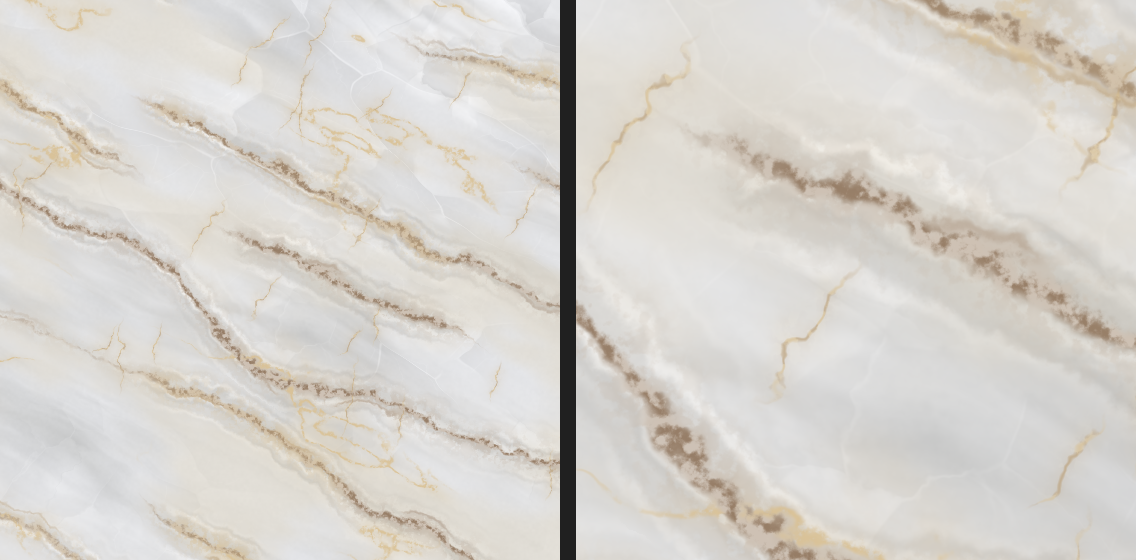
Left: the whole. Right: its middle third, enlarged.
Reproduce this texture procedurally as a WebGL 1 fragment shader.

```glsl
precision highp float;
// Pale onyx marble with banded brown veins, golden seams and fine cracks.
uniform vec2 u_resolution;

#define VEIN_GAP 0.16
#define VEIN_WIDTH 0.0062
#define VEIN_BEND 0.10
#define BAND_FREQ 120.0
#define BAND_CONTRAST 0.13
#define FACET_SCALE 6.5
#define FACET_CONTRAST 0.05
#define SEAM_STRENGTH 0.8
#define CRACK_WIDTH 0.0015
#define MAIN_VEIN 3.0

const vec3 ICE = vec3(0.892, 0.897, 0.910);
const vec3 MIST = vec3(0.808, 0.812, 0.815);
const vec3 CREAM = vec3(0.880, 0.855, 0.800);
const vec3 GOLD = vec3(0.850, 0.755, 0.580);
const vec3 TAUPE = vec3(0.765, 0.715, 0.665);
const vec3 BROWN = vec3(0.570, 0.465, 0.370);

float hash(vec2 p) {
  p = fract(p * vec2(0.1031, 0.1030));
  p += dot(p, p.yx + 33.33);
  return fract((p.x + p.y) * p.x * 17.0 + p.y * 43.0);
}

float noise(vec2 p) {
  vec2 i = floor(p), f = fract(p);
  f = f * f * (3.0 - 2.0 * f);
  return mix(mix(hash(i), hash(i + vec2(1, 0)), f.x),
             mix(hash(i + vec2(0, 1)), hash(i + vec2(1, 1)), f.x), f.y);
}

float fbm(vec2 p) {
  float sum = 0.0, amp = 0.533;
  for (int i = 0; i < 4; i++) {
    sum += amp * noise(p);
    p = mat2(1.6, 1.2, -1.2, 1.6) * p + 19.7;
    amp *= 0.5;
  }
  return sum;
}

// Crystal plates: x is a tilted tone per cell, y the distance to the cell border.
vec2 facets(vec2 p) {
  vec2 cell = floor(p);
  float near = 9.0, second = 9.0, tone = 0.0;
  for (int j = -1; j <= 1; j++)
    for (int i = -1; i <= 1; i++) {
      vec2 id = cell + vec2(i, j);
      vec2 r = id + vec2(hash(id + 31.0), hash(id + 77.0)) - p;
      float d = dot(r, r), turn = 6.283 * hash(id + 53.0);
      if (d < near) {
        second = near;
        near = d;
        tone = dot(r, vec2(cos(turn), sin(turn))) + hash(id + 11.0) - 0.5;
      } else second = min(second, d);
    }
  return vec2(tone, sqrt(second) - sqrt(near));
}

// Short steep fractures scattered over the slab.
float cracks(vec2 p, float warp) {
  float sum = 0.0;
  for (int i = 0; i < 22; i++) {
    vec2 seed = vec2(float(i) * 3.7 + 5.0, 41.0);
    vec2 r = p - vec2(hash(seed), hash(seed + 13.0));
    float angle = 1.15 + 0.9 * (hash(seed + 29.0) - 0.5);
    float len = mix(0.03, 0.09, hash(seed + 47.0));
    float s = dot(r, vec2(cos(angle), sin(angle)));
    float d = abs(dot(r, vec2(-sin(angle), cos(angle))) + warp);
    float taper = 1.0 - smoothstep(0.3, 1.0, abs(s) / len);
    sum = max(sum, taper * (1.0 - smoothstep(0.0, CRACK_WIDTH * 2.0, d)));
    sum = max(sum, 0.3 * taper * exp(-d / 0.009));
  }
  return sum;
}

void main() {
  vec2 p = gl_FragCoord.xy / u_resolution.y;
  float along = dot(p, vec2(0.89, -0.456)), across = dot(p, vec2(0.456, 0.89));
  vec2 q = vec2(along, across) + 5.0;
  float fine = fbm(p * 42.0 + 9.0) - 0.5, grain = fbm(p * 190.0);

  // Cloudy body, wavy growth lines and two sizes of crystal plates
  float cloud = fbm(q * vec2(2.8, 6.5));
  float flow = q.y + 0.10 * cloud + 0.006 * fine;
  float streak = fbm(vec2(q.x * 5.0, flow * 30.0));
  vec3 col = mix(MIST, ICE, smoothstep(0.22, 0.56, cloud * 0.65 + streak * 0.35));
  float growth = noise(vec2(q.x * 6.0, flow * 95.0)) - 0.5;
  float growthMask = smoothstep(0.4, 0.7, noise(q * vec2(4.0, 7.0) + 33.0));
  col += 0.05 * growth * growthMask;
  float plateMask = smoothstep(0.25, 0.65, noise(q * 4.0 + 8.0));
  vec2 plate = facets(q * FACET_SCALE * vec2(0.8, 1.5) + 1.5 * cloud);
  vec2 shard = facets(p * FACET_SCALE * 2.2 + 2.0 * cloud + 0.3 * fine);
  float rims = 1.0 - smoothstep(0.0, 0.04, plate.y) + 0.6 * (1.0 - smoothstep(0.0, 0.05, shard.y));
  col += FACET_CONTRAST * plateMask * plate.x * smoothstep(0.0, 0.04, plate.y);
  col += FACET_CONTRAST * 0.7 * growthMask * shard.x * smoothstep(0.0, 0.06, shard.y);
  col += 0.025 * rims * plateMask * smoothstep(0.4, 0.6, streak);
  float warm = smoothstep(0.46, 0.68, fbm(q * vec2(3.2, 6.5) + 27.0));
  col = mix(col, CREAM, 0.6 * warm);

  // Veins with layered margins and thin companion lines
  float core = 0.0, halo = 0.0, layers = 0.0, layerMask = 0.0, golden = 0.0, companion = 0.0;
  for (int i = 0; i < 8; i++) {
    float k = float(i), isMain = 1.0 - step(0.5, abs(k - MAIN_VEIN));
    float level = (k + 0.5 + 0.5 * (1.0 - isMain) * (hash(vec2(k, 7.0)) - 0.5)) * VEIN_GAP;
    float bend = VEIN_BEND * (noise(vec2(q.x * 3.6, k * 7.3)) - 0.5)
               + 0.04 * (fbm(vec2(q.x * 9.0, k * 3.0 + across * 4.0)) - 0.5) + 0.022 * fine;
    float d = across - level - bend + 0.005 * (grain - 0.5);
    float presence = max(isMain, smoothstep(0.38, 0.66, noise(vec2(q.x * 3.0 + k * 17.0, k * 5.1))));
    float width = VEIN_WIDTH * (0.3 + 1.2 * noise(vec2(q.x * 14.0, k + 0.5))) * mix(0.3, 1.0, presence);
    float line = presence * (1.0 - smoothstep(width * 0.2, width * 1.7, abs(d)));
    float reach = presence * exp(-abs(d) / 0.05);
    golden = mix(golden, (1.0 - isMain) * smoothstep(0.3, 0.7, noise(vec2(q.x * 5.0, k * 9.0))), reach);
    if (reach > layerMask) layers = noise(vec2(q.x * 5.0, d * BAND_FREQ + 40.0)) - 0.5;
    layerMask = max(layerMask, reach);
    float offset = 0.07 * (noise(vec2(q.x * 6.0, k * 2.7 + 60.0)) - 0.5);
    float broken = smoothstep(0.4, 0.65, noise(vec2(q.x * 11.0, k + 80.0)));
    companion = max(companion, presence * broken * (1.0 - smoothstep(0.0005, 0.005, abs(d - offset))));
    halo = max(halo, presence * exp(-abs(d) / 0.018));
    core = max(core, line);
  }
  col = mix(col, CREAM, 0.4 * layerMask);
  col += BAND_CONTRAST * layers * smoothstep(0.15, 0.7, layerMask);
  vec3 stain = mix(TAUPE, GOLD, golden);
  col = mix(col, stain, halo * smoothstep(0.3, 0.65, grain + fine) * 0.85);
  col = mix(col, mix(stain, BROWN, 0.35 * grain), companion * 0.75);

  // Golden seams drawn out along the flow, and cracks
  float seamField = abs(fbm(q * vec2(2.6, 7.0) + 61.0) - 0.5 + 0.06 * fine);
  float seamMask = smoothstep(0.42, 0.7, noise(q * vec2(5.0, 7.0) + 15.0)) * SEAM_STRENGTH;
  float seam = 1.0 - smoothstep(0.001, 0.014, seamField);
  float seamGrain = smoothstep(0.25, 0.6, grain + 0.5 * fine);
  col = mix(col, GOLD, seamMask * (seam * seamGrain * 0.85 + 0.3 * exp(-seamField / 0.045)));
  float crack = cracks(p, 0.028 * fine);
  col = mix(col, mix(GOLD, BROWN, 0.4 * smoothstep(0.4, 0.6, grain)), crack * 0.75);

  // Speckled mineral cores
  vec3 mineral = mix(BROWN, TAUPE + 0.04, smoothstep(0.28, 0.66, grain));
  col = mix(col, mix(mineral, GOLD, 0.4 * golden), core * 0.9);
  gl_FragColor = vec4(col + 0.018 * (grain - 0.5), 1.0);
}
```
